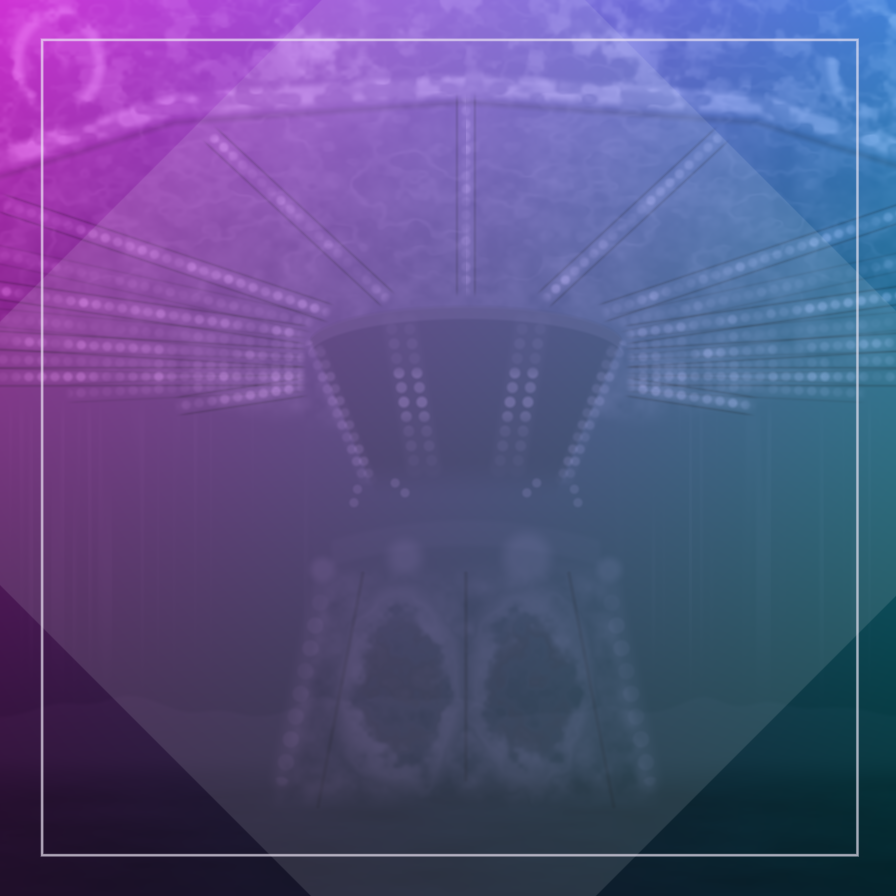
Give the GLSL for this background, as a three.js fragment shader.

```glsl
// Swing carousel glowing under a magenta-to-blue tint, with a pale diamond and a thin frame.
varying vec2 vUv;

float hash(vec2 p) {
  return fract(sin(dot(p, vec2(127.1, 311.7))) * 43758.55);
}

float noise(vec2 p) {
  vec2 i = floor(p), f = fract(p);
  f = f * f * (3.0 - 2.0 * f);
  return mix(mix(hash(i), hash(i + vec2(1.0, 0.0)), f.x),
             mix(hash(i + vec2(0.0, 1.0)), hash(i + 1.0), f.x), f.y);
}

float fbm(vec2 p) {
  return 0.55 * noise(p) + 0.3 * noise(p * 2.1 + 7.0) + 0.15 * noise(p * 4.3 + 3.0);
}

// Soft step that is 1 where d is negative.
float fill(float d, float soft) {
  return 1.0 - smoothstep(-soft, soft, d);
}

// Distance to a segment, then the length travelled along it.
vec2 segment(vec2 p, vec2 a, vec2 b) {
  vec2 ab = b - a;
  float t = clamp(dot(p - a, ab) / dot(ab, ab), 0.0, 1.0);
  return vec2(length(p - a - ab * t), t * length(ab));
}

// Row of round bulbs of uneven brightness along a segment.
float bulbs(vec2 s, float spacing, float radius) {
  float cell = s.y / spacing;
  float along = (fract(cell) - 0.5) * spacing;
  return fill(length(vec2(s.x, along)) - radius, 0.0022) * (0.6 + 0.6 * hash(vec2(floor(cell), 3.0)));
}

void main() {
  vec2 uv = vUv;
  vec2 p = vec2(abs(uv.x - 0.52), uv.y);
  float grain = fbm(uv * 40.0);
  float scroll = 1.0 - smoothstep(0.0, 0.12, abs(fbm(uv * vec2(24.0, 34.0) + 4.0) - 0.5));
  float light = 0.0;
  float shade = 0.0;

  // Canopy ceiling and its rim
  float rimY = 0.906 - 0.07 * p.x - 0.24 * max(p.x - 0.325, 0.0);
  float hubY = 0.615 + 0.043 * sqrt(max(1.0 - p.x * p.x / 0.031, 0.0));
  float drum = fill(p.x - 0.108 - 0.43 * (p.y - 0.467), 0.003)
             * fill(p.y - hubY, 0.003) * smoothstep(0.44, 0.49, p.y);
  float above = smoothstep(rimY, rimY + 0.012, p.y);
  float edgeY = 0.515 + 0.36 * p.x * p.x + 0.006 * noise(uv * 60.0);
  float canopy = smoothstep(-0.012, 0.02, p.y - edgeY) * (1.0 - above) * (1.0 - drum);
  light += canopy * (0.045 + 0.07 * scroll * smoothstep(0.62, 0.75, p.y) + 0.2 * (grain - 0.45));
  float rim = abs(p.y - rimY);
  light += fill(rim - 0.011, 0.006) * (0.16 + 0.3 * smoothstep(0.35, 0.75, noise(uv * vec2(70.0, 90.0))));
  shade += 0.12 * fill(abs(p.y - rimY + 0.02) - 0.003, 0.004);

  // Ornaments above the rim: scrollwork, clusters and round medallions
  vec2 c = p - vec2(0.17, 0.945);
  float cluster = exp(-dot(c, c) / 0.002);
  float medallion = fill(abs(length((p - vec2(0.455, 0.93)) * vec2(1.2, 1.0)) - 0.055) - 0.007, 0.006);
  light += above * (0.02 + 0.2 * smoothstep(0.45, 0.7, grain) + 0.07 * scroll);
  light += above * (0.32 * cluster + 0.28 * medallion) * smoothstep(0.3, 0.6, grain);

  // Lit spokes fanning out from the hub, closer together at the sides
  for (int i = 0; i < 11; i++) {
    float k = i < 3 ? float(i) : 1.0 + 0.5 * float(i);
    vec2 outer = vec2(0.68 * sin(0.44 * k), 0.50 + 0.4 * exp(-pow(k / 3.7, 1.6)));
    vec2 inner = vec2(0.176 * sin(min(0.5 * k, 1.57)), 0.562 + 0.104 * exp(-pow(k / 4.0, 2.5)));
    vec2 s = segment(p, inner, outer);
    float reach = length(outer - inner);
    float body = (1.0 - drum) * smoothstep(0.0, 0.012, s.y) * fill(s.y - reach + 0.008, 0.008);
    body *= fract(k) > 0.2 ? 0.5 : 1.0;
    float glow = 0.2 + 1.3 * noise(vec2(s.y * 32.0, k * 5.0 + step(0.52, uv.x)));
    light += body * glow * (0.13 * fill(s.x - 0.005, 0.007) + 0.17 * bulbs(s, 0.0145, 0.005));
    shade += body * 0.2 * fill(abs(s.x - 0.010) - 0.001, 0.002);
  }

  // Hub ring, tapered drum with bulb strips, and bulb pairs below
  shade += 0.13 * drum;
  light += 0.09 * fill(abs(p.y - hubY + 0.007) - 0.007, 0.002) * fill(p.x - 0.174, 0.003);
  float lit = 0.07 + 0.2 * fill(abs(p.y - 0.558) - 0.028, 0.012);
  for (int i = 0; i < 2; i++) {
    float f = float(i);
    vec2 s = segment(p, vec2(0.037 + 0.02 * f, 0.478), vec2(0.064 + 0.02 * f, 0.64));
    light += lit * bulbs(s, 0.0165, 0.006) + 0.025 * fill(s.x - 0.01, 0.004);
    vec2 side = segment(p, vec2(0.106 + 0.008 * f, 0.465), vec2(0.163 + 0.012 * f, 0.61 + 0.006 * f));
    light += 0.14 * bulbs(side, 0.0145, 0.005) + 0.025 * fill(side.x - 0.006, 0.003);
    light += 0.15 * fill(length(p - vec2(0.079 - 0.011 * f, 0.461 - 0.011 * f)) - 0.005, 0.002);
    light += 0.13 * fill(length(p - vec2(0.121 + 0.004 * f, 0.454 - 0.015 * f)) - 0.005, 0.002);
  }

  // Collar tier and round lamps, the right one of the inner pair larger
  light += 0.025 * fill(p.x - 0.15, 0.004) * fill(abs(p.y - 0.405 + p.x * p.x) - 0.014, 0.004);
  float lampSize = uv.x > 0.52 ? 0.026 : 0.018;
  light += 0.10 * fill(length(p - vec2(0.068, 0.378)) - lampSize, 0.011);
  light += 0.10 * fill(length(p - vec2(0.16, 0.364)) - 0.013, 0.007);

  // Flared base with wreaths, beaded edges and dark posts
  float base = fill(p.x - 0.15 - 0.25 * (0.36 - p.y), 0.008) * fill(abs(p.y - 0.235) - 0.125, 0.02);
  light += base * (0.03 + 0.14 * (grain - 0.45));
  float wreath = length((p - vec2(0.072, 0.232)) * vec2(1.6, 1.0)) + 0.05 * (grain - 0.5);
  light += 0.06 * fill(abs(wreath - 0.097) - 0.015, 0.01);
  shade += 0.14 * fill(wreath - 0.075, 0.015) * smoothstep(0.35, 0.6, grain);
  vec2 bead = segment(p, vec2(0.16, 0.34), vec2(0.205, 0.13));
  light += 0.05 * bulbs(bead, 0.026, 0.009) + 0.04 * fill(bead.x - 0.012, 0.008);
  shade += 0.16 * fill(segment(p, vec2(0.0, 0.13), vec2(0.0, 0.36)).x - 0.002, 0.002);
  shade += 0.14 * fill(segment(p, vec2(0.165, 0.1), vec2(0.115, 0.36)).x - 0.002, 0.002);

  // Hanging chains, far stalls and uneven ground
  float strand = smoothstep(0.6, 0.95, noise(vec2(uv.x * 170.0, uv.y * 3.0)));
  light += 0.03 * strand * smoothstep(0.18, 0.4, p.y) * fill(p.y - 0.54, 0.02) * smoothstep(0.16, 0.2, p.x);
  light += 0.025 * fill(p.y - 0.2 - 0.025 * noise(uv.xx * 14.0), 0.003) * smoothstep(0.12, 0.16, p.y);
  shade += 0.16 * fill(p.y - 0.13, 0.03) * fbm(uv * vec2(12.0, 55.0));

  // Colour wash, darkening downwards, greener in the middle right
  float rise = pow(uv.y, 1.3);
  vec3 left = mix(vec3(0.13, 0.06, 0.17), vec3(0.81, 0.19, 0.83), rise);
  vec3 right = mix(vec3(0.02, 0.15, 0.19), vec3(0.25, 0.50, 0.84), rise);
  vec3 color = mix(left, right, uv.x) + vec3(-0.03, 0.07, 0.0) * 4.0 * uv.y * (1.0 - uv.y) * uv.x;
  vec3 glowTint = mix(vec3(0.98, 0.55, 1.0), vec3(0.6, 0.78, 1.0), uv.x);
  color = mix(color * (1.0 - min(shade, 0.5)), glowTint, clamp(light, 0.0, 0.6));

  // Pale diamond and thin frame
  float diamond = abs(uv.x - 0.506) + abs(uv.y - 0.494) - 0.653;
  color = mix(color, vec3(0.9, 0.92, 0.95), 0.125 * fill(diamond, 0.0015));
  vec2 q = abs(uv - vec2(0.502, 0.5005));
  color = mix(color, vec3(0.93, 0.9, 0.96), 0.7 * fill(abs(max(q.x, q.y) - 0.455) - 0.0014, 0.001));
  gl_FragColor = vec4(color, 1.0);
}
```
